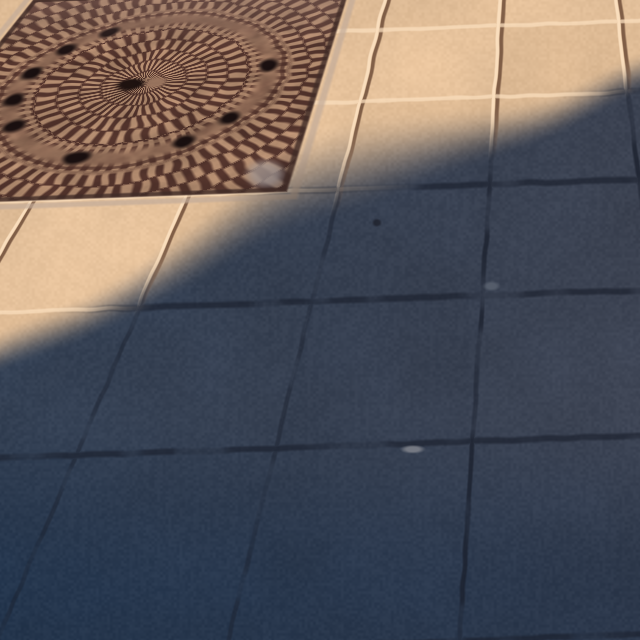
Write a Shadertoy shader that draws this texture.

```glsl
// Sunlit paving slabs with a round cast-iron grate, crossed by a soft diagonal shadow.

const float TAU = 6.2831853;
const vec3 SUN_STONE = vec3(0.89, 0.75, 0.60);
const vec3 SHADE_STONE = vec3(0.215, 0.255, 0.325);
const vec3 IRON_RIB = vec3(0.69, 0.54, 0.43);
const vec3 IRON_GAP = vec3(0.32, 0.20, 0.17);

float hash(vec2 p) {
    return fract(sin(dot(p, vec2(127.1, 311.7))) * 43758.545);
}

float noise(vec2 p) {
    vec2 i = floor(p), f = fract(p);
    f = f * f * (3.0 - 2.0 * f);
    return mix(mix(hash(i), hash(i + vec2(1, 0)), f.x),
               mix(hash(i + vec2(0, 1)), hash(i + vec2(1, 1)), f.x), f.y);
}

float fbm(vec2 p) {
    float sum = 0.0, amp = 0.5;
    for (int i = 0; i < 4; i++) {
        sum += amp * noise(p);
        p = p * 2.03 + 17.0;
        amp *= 0.5;
    }
    return sum;
}

// Soft line of given half width around zero distance
float line(float d, float width) {
    return 1.0 - smoothstep(width * 0.35, width * 1.4, abs(d));
}

float spot(vec2 p, vec2 centre, vec2 size) {
    return 1.0 - smoothstep(0.5, 1.3, length((p - centre) / size));
}

// Signed distance to the nearest whole number
float toGrid(float x) {
    return fract(x + 0.5) - 0.5;
}

// Fraction of sunlight: a straight shadow edge with a blurred bulge
float sunlight(vec2 p) {
    float bulge = exp(-pow((p.x - 0.50) / 0.23, 2.0));
    float edge = 0.553 - 0.435 * p.x - 0.065 * bulge;
    edge += 0.022 * (noise(p * 7.0) - 0.5);
    float blur = 0.035 + 0.045 * bulge;
    return 1.0 - smoothstep(-blur, blur, p.y - edge);
}

// Radial ribs, concentric breaks and bolt holes, q in slab units
vec3 grate(vec2 q) {
    q += 0.035 * (vec2(noise(q * 9.0), noise(q * 9.0 + 40.0)) - 0.5);
    float r = length(q), turn = atan(q.y, q.x) / TAU;
    float ribCount = r < 0.76 ? 40.0 : 72.0;
    float band = floor(r * 6.5);
    float rib = smoothstep(0.25, 0.75, abs(toGrid(turn * ribCount + 0.5 * mod(band, 2.0))) * 2.0);
    rib *= 1.0 - 0.6 * line(toGrid(r * 6.5) / 6.5, 0.014);
    // Raised collar around the ribs, with a thin outer hoop
    float collar = line(r - 0.93, 0.085);
    rib = mix(rib, 0.45 + 0.3 * noise(q * 14.0), collar);
    rib = mix(rib, 0.85, 0.7 * max(line(r - 0.81, 0.02), line(r - 1.08, 0.025)));
    rib *= 1.0 - 0.7 * line(r - 1.03, 0.018);
    vec3 col = mix(IRON_GAP, IRON_RIB, rib);
    // Holes spaced around the collar, some of them closed
    float sector = floor(turn * 16.0);
    float open = step(0.35, hash(vec2(sector, 3.0)));
    vec2 hole = vec2((fract(turn * 16.0) - 0.5) * TAU * r / 16.0, r - 0.92);
    col = mix(col, vec3(0.10, 0.06, 0.06), open * spot(hole, vec2(0), vec2(0.09, 0.075)));
    col = mix(col, vec3(0.12, 0.07, 0.06), spot(q, vec2(-0.10, 0.02), vec2(0.10, 0.08)));
    col = mix(col, vec3(0.62, 0.47, 0.38), spot(q, vec2(0.08, 0.0), vec2(0.09, 0.08)));
    return col * (0.84 + 0.32 * fbm(q * 7.0));
}

void mainImage(out vec4 fragColor, in vec2 fragCoord) {
    vec2 p = fragCoord / iResolution.xy;
    p.y = 1.0 - p.y; // measured downward, away from the horizon

    // Perspective ground: whole numbers fall on the slab joints
    float level = p.y + 0.035 * (p.x - 0.768);
    float slabWidth = 0.181 + 0.18 * p.y;
    float depth = level + 1.005;
    float slabHeight = 0.0915 * depth * depth;
    vec2 ground = vec2((p.x - 0.785 + 0.067 * p.y) / slabWidth,
                       (0.9564 - 1.0 / depth) / 0.0915);
    float sun = sunlight(p);
    float grain = noise(p * 230.0) - 0.5;
    float stain = fbm(p * 9.0) - 0.47;

    // Stone in sun and in shade
    vec3 lit = SUN_STONE * (1.0 + 0.10 * stain) + 0.03 * (hash(floor(ground)) - 0.5);
    vec3 shade = SHADE_STONE + vec3(0.035, 0.012, -0.004) * (p.x - 0.4);
    shade += vec3(-0.055, -0.035, -0.018) * smoothstep(0.62, 0.95, p.y);
    shade *= 1.0 + 0.16 * stain;
    shade += 0.012 * (hash(floor(ground) + 5.0) - 0.5);
    vec3 col = mix(shade, lit, sun) + 0.035 * grain;

    // Joints: pale mortar with a dark side in sun, worn dark grooves in shade
    float wobble = 0.003 * (noise(p * 35.0) - 0.5);
    vec2 gap = vec2(toGrid(ground.x) * slabWidth, toGrid(ground.y) * slabHeight) + wobble;
    float wear = 0.35 + 0.65 * smoothstep(0.25, 0.65, noise(p * 24.0));
    float strong = mix(0.6, 1.0, smoothstep(0.5, 0.7, p.x));
    float groove = max(line(gap.x, 0.0042) * strong, line(gap.y, 0.0055) * 0.85);
    col = mix(col, vec3(0.10, 0.12, 0.17), groove * wear * 0.75 * (1.0 - sun));
    col = mix(col, vec3(0.43, 0.30, 0.22), line(gap.x - 0.003, 0.0035) * 0.85 * sun);
    float mortar = max(line(gap.x + 0.003, 0.003), line(gap.y, 0.0035) * 0.75);
    col = mix(col, vec3(0.98, 0.87, 0.74), mortar * sun);

    // Square iron cover with its rim
    vec2 q = ground - vec2(-2.70, 0.65);
    float border = max(abs(q.x), abs(q.y)) - 1.345;
    vec3 iron = grate(q);
    iron = mix(iron, vec3(0.56, 0.46, 0.43), 0.35 * smoothstep(0.10, -0.02, p.y));
    iron = mix(iron, vec3(0.66, 0.60, 0.57), 0.8 * spot(p, vec2(0.415, 0.272), vec2(0.03, 0.022)));
    iron *= mix(vec3(0.40, 0.48, 0.66), vec3(1.0), sun);
    col = mix(col, iron, 1.0 - smoothstep(-0.012, 0.012, border));
    col = mix(col, vec3(0.76, 0.67, 0.60) * mix(0.5, 1.0, sun), 0.7 * line(border - 0.06, 0.03));
    col = mix(col, vec3(0.25, 0.17, 0.15), 0.8 * line(border + 0.015, 0.025));

    // Small chips and pits on the slabs
    col = mix(col, vec3(0.11, 0.12, 0.16), 0.75 * spot(p, vec2(0.589, 0.348), vec2(0.007, 0.006)));
    col = mix(col, vec3(0.52, 0.53, 0.56), 0.8 * spot(p, vec2(0.645, 0.702), vec2(0.017, 0.006)));
    col = mix(col, vec3(0.38, 0.41, 0.46), 0.7 * spot(p, vec2(0.768, 0.447), vec2(0.012, 0.007)));

    fragColor = vec4(clamp(col, 0.0, 1.0), 1.0);
}
```
